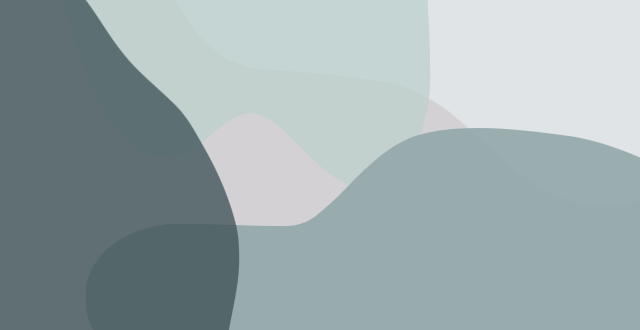
Write a Shadertoy shader that draws this background.

```glsl
// Overlapping translucent organic shapes in slate, teal, mint and blush on a pale ground.

// Cubic from point a to point b with the given end slopes.
float arc(float t, vec2 a, vec2 b, float slopeA, float slopeB) {
    float w = b.x - a.x, s = (t - a.x) / w, r = 1.0 - s;
    return a.y * r * r * (1.0 + 2.0 * s) + b.y * s * s * (3.0 - 2.0 * s)
         + w * s * r * (slopeA * r - slopeB * s);
}

// Smooth coverage, full where d is negative.
float cover(float d) {
    return clamp(0.5 - d / max(fwidth(d), 1e-5), 0.0, 1.0);
}

// Upper rim of the blush wave.
float blushTop(float x) {
    if (x < 0.808) return arc(x, vec2(0.530, 1.0), vec2(0.808, 0.789), -1.8, -0.06);
    if (x < 1.162) return arc(x, vec2(0.808, 0.789), vec2(1.162, 0.751), -0.06, -0.16);
    if (x < 1.419) return arc(x, vec2(1.162, 0.751), vec2(1.419, 0.612), -0.16, -0.95);
    if (x < 1.806) return arc(x, vec2(1.419, 0.612), vec2(1.806, 0.378), -0.95, 0.0);
    return arc(x, vec2(1.806, 0.378), vec2(1.94, 0.391), 0.0, 0.17);
}

// Lower rim of the mint sheet.
float mintBottom(float x) {
    if (x < 0.518) return arc(x, vec2(0.189, 1.0), vec2(0.518, 0.523), -3.8, 0.0);
    if (x < 0.758) return arc(x, vec2(0.518, 0.523), vec2(0.758, 0.657), 0.0, 0.0);
    if (x < 0.922) return arc(x, vec2(0.758, 0.657), vec2(0.922, 0.543), 0.0, -1.0);
    return arc(x, vec2(0.922, 0.543), vec2(1.056, 0.439), -1.0, -0.45);
}

// Right rim of the mint sheet, as x over y.
float mintRight(float y) {
    if (y > 0.77) return arc(y, vec2(0.77, 1.304), vec2(1.0, 1.296), 0.0, -0.05);
    return arc(y, vec2(0.594, 1.275), vec2(0.77, 1.304), 0.35, 0.0);
}

// Upper rim of the teal hill.
float tealTop(float x) {
    if (x < 0.859) return arc(x, vec2(0.543, 0.322), vec2(0.859, 0.315), 0.0, 0.0);
    if (x < 0.960) return arc(x, vec2(0.859, 0.315), vec2(0.960, 0.348), 0.0, 0.8);
    if (x < 1.056) return arc(x, vec2(0.960, 0.348), vec2(1.056, 0.437), 0.8, 1.05);
    if (x < 1.263) return arc(x, vec2(1.056, 0.437), vec2(1.263, 0.589), 1.05, 0.3);
    if (x < 1.452) return arc(x, vec2(1.263, 0.589), vec2(1.452, 0.612), 0.3, 0.0);
    if (x < 1.717) return arc(x, vec2(1.452, 0.612), vec2(1.717, 0.589), 0.0, -0.13);
    return arc(x, vec2(1.717, 0.589), vec2(1.94, 0.523), -0.13, -0.42);
}

// Teal hill with a rounded left shoulder that tucks in at the foot.
float tealHill(vec2 p) {
    if (p.x > 0.543) return p.y - tealTop(p.x);
    float tuck = 3.5 * pow(max(0.08 - p.y, 0.0), 2.0);
    vec2 q = vec2((0.543 + tuck - p.x) / 0.283, max(p.y - 0.11, 0.0) / 0.212);
    return 0.212 * (length(q) - 1.0);
}

// Right rim of the slate mass, as x over y.
float slateRight(float y) {
    if (y > 0.789) return arc(y, vec2(0.789, 0.417), vec2(1.0, 0.260), -1.0, -0.75);
    if (y > 0.683) return arc(y, vec2(0.683, 0.530), vec2(0.789, 0.417), -1.0, -1.0);
    if (y > 0.561) return arc(y, vec2(0.561, 0.614), vec2(0.683, 0.530), -0.58, -1.0);
    if (y > 0.320) return arc(y, vec2(0.320, 0.715), vec2(0.561, 0.614), -0.25, -0.58);
    if (y > 0.213) return arc(y, vec2(0.213, 0.725), vec2(0.320, 0.715), 0.0, -0.25);
    return arc(y, vec2(0.0, 0.694), vec2(0.213, 0.725), 0.18, 0.0);
}

void mainImage(out vec4 fragColor, in vec2 fragCoord) {
    // Canvas height is one unit, its width 1.94.
    vec2 p = fragCoord / iResolution.xy * vec2(1.94, 1.0);

    float blush = cover(p.y - blushTop(p.x));
    float mint = cover(mintBottom(p.x) - p.y) * cover(p.x - mintRight(p.y));
    float teal = cover(tealHill(p));
    float slate = cover(p.x - slateRight(p.y));

    // Translucent layers from back to front; mint stops at the hill.
    vec3 color = vec3(0.878, 0.894, 0.906);
    color = mix(color, vec3(0.831, 0.820, 0.831), blush);
    color = mix(color, vec3(0.736, 0.814, 0.799), 0.74 * mint * (1.0 - teal));
    color = mix(color, vec3(0.558, 0.647, 0.653), 0.86 * teal);
    color = mix(color, vec3(0.255, 0.333, 0.350), 0.79 * slate);

    fragColor = vec4(color, 1.0);
}
```
